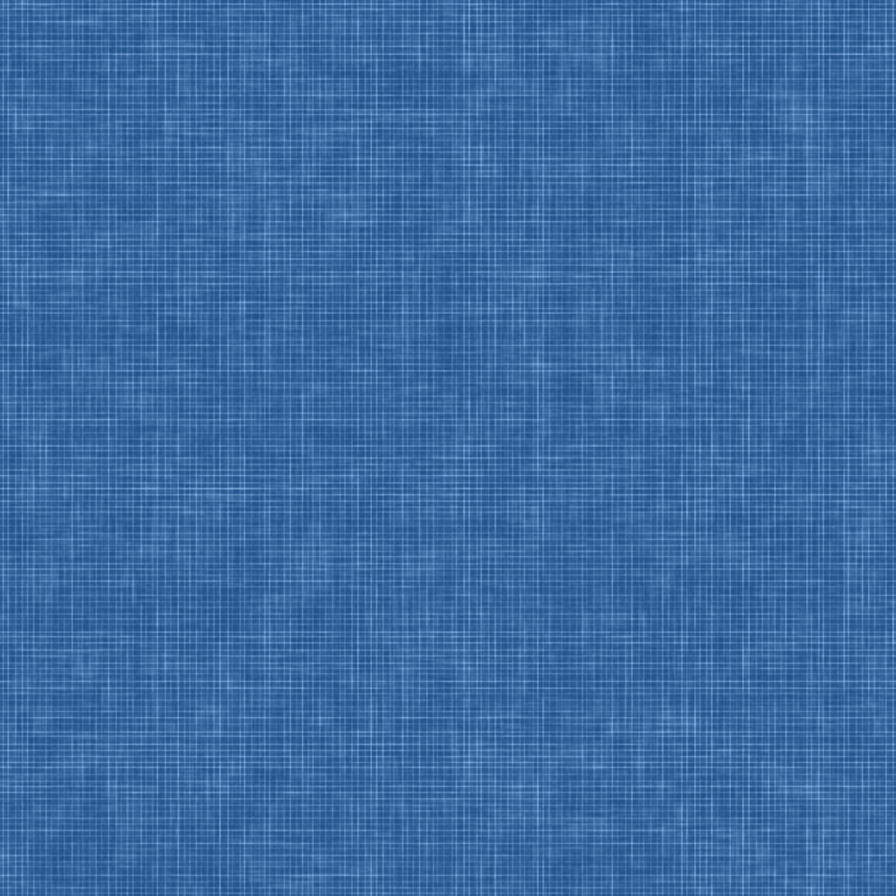
This texture is drawn by a WebGL 1 fragment shader. Its source:

```glsl
precision highp float;
uniform vec2 u_resolution;

float hash(vec2 p) {
  vec3 q = fract(vec3(p.xyx) * 0.1031);
  q += dot(q, q.yzx + 33.33);
  return fract((q.x + q.y) * q.z);
}

float noise(vec2 p) {
  vec2 cell = floor(p);
  vec2 f = fract(p);
  f = f * f * (3.0 - 2.0 * f);
  float low = mix(hash(cell), hash(cell + vec2(1.0, 0.0)), f.x);
  float high = mix(hash(cell + vec2(0.0, 1.0)), hash(cell + vec2(1.0)), f.x);
  return mix(low, high, f.y);
}

// Pale threads running along p.y, spaced across p.x
float threads(vec2 p, float pixel, float seed) {
  float column = p.x * 144.0;
  float id = floor(column);
  float center = 0.5 + 0.44 * (hash(vec2(id, seed)) - 0.5);
  float halfWidth = max(0.0019, pixel) * 144.0;
  float line = 1.0 - smoothstep(0.0, halfWidth, abs(fract(column) - center));

  // Each thread has its own strength and fades in and out along its length
  float strength = 0.32 + 0.56 * hash(vec2(id, seed + 7.0));
  float wear = noise(vec2(id * 7.37 + seed, p.y * 34.0 + id * 5.3));
  float fray = noise(vec2(id * 3.71 + seed, p.y * 130.0 + id * 2.9));
  return line * strength * (0.35 + 0.85 * wear + 0.45 * fray);
}

// Fine brushed fibres, gathered in small patches
float fibres(vec2 p, float seed) {
  float fine = noise(vec2(p.x * 330.0, p.y * 42.0) + seed);
  float broad = noise(vec2(p.x * 120.0, p.y * 26.0) + seed * 2.0);
  float patches = noise(p * vec2(46.0, 20.0) + seed * 3.0);
  return (0.8 * fine * fine + 0.25 * broad) * (0.45 + 1.1 * patches);
}

void main() {
  float side = min(u_resolution.x, u_resolution.y);
  vec2 uv = gl_FragCoord.xy / side;
  float pixel = 1.0 / side;

  float warp = threads(uv, pixel, 11.0);
  float weft = threads(uv.yx, pixel, 43.0);
  float brushed = fibres(uv, 17.0) + fibres(uv.yx, 71.0);
  float cloud = noise(uv * 9.0 + 5.0) - 0.5;
  float grain = noise(uv * 340.0) - 0.5;

  float tone = 0.6 * (warp + weft) + 0.25 * brushed;
  tone += 0.03 * cloud + 0.16 * grain - 0.01;
  tone = clamp(tone, 0.0, 1.2);

  vec3 deepBlue = vec3(0.13, 0.32, 0.54);
  vec3 paleBlue = vec3(0.41, 0.59, 0.80);
  gl_FragColor = vec4(mix(deepBlue, paleBlue, tone), 1.0);
}
```
